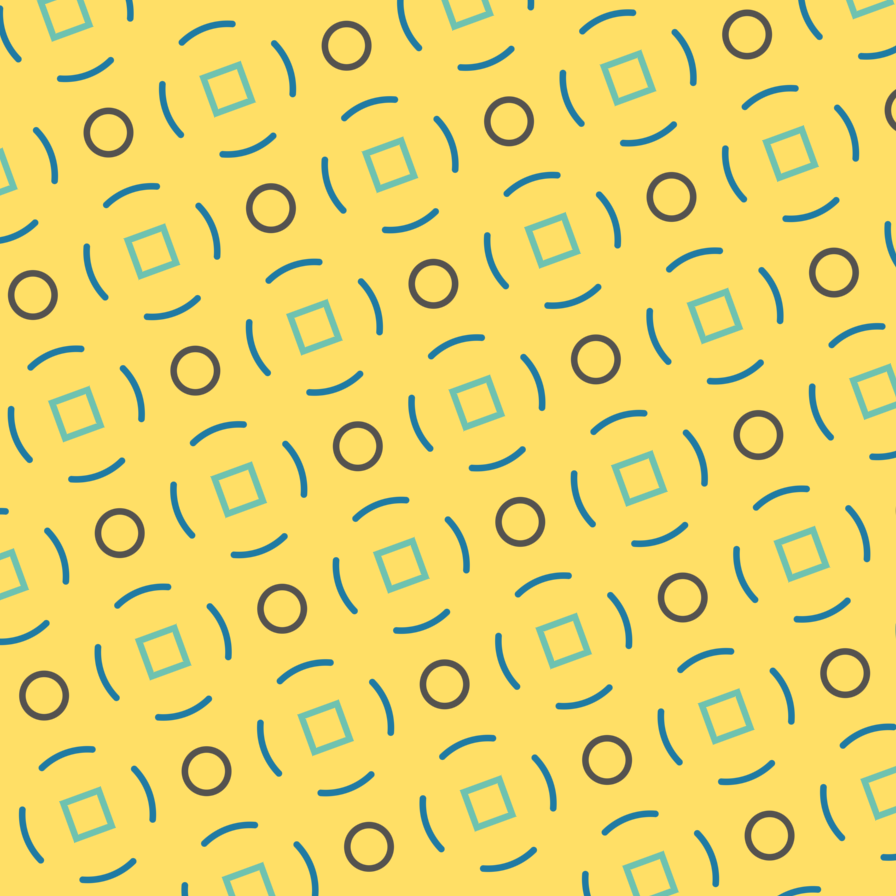
Write a Shadertoy shader that draws this pattern.

```glsl
// Tilted square lattice of outlined squares, each ringed by four round-capped arcs,
// with a small ring at every cell corner. The plane is rotated and wrapped into one
// cell, whose fourfold symmetry is folded before drawing with distance functions.

// Layout, in units of canvas height
const float PITCH = 0.2;
const float LATTICE_ANGLE = radians(-24.96);
const float MOTIF_TURN = radians(45.0);
const vec2 LATTICE_ORIGIN = vec2(0.5322, 0.5504);

// Shapes, measured to the middle of each stroke
const float SQUARE_HALF = 0.0210;
const float SQUARE_STROKE = 0.0072;
const float ARC_RADIUS = 0.0729;
const float ARC_HALF_SPAN = radians(24.3);
const float ARC_STROKE = 0.0073;
const float RING_RADIUS = 0.0242;
const float RING_STROKE = 0.0073;
const float EDGE_PIXELS = 0.9;

// Colours
const vec3 YELLOW = vec3(1.00, 0.875, 0.40);
const vec3 MINT = vec3(0.43, 0.76, 0.69);
const vec3 BLUE = vec3(0.12, 0.48, 0.64);
const vec3 CHARCOAL = vec3(0.33, 0.32, 0.31);

vec2 rotate(vec2 p, float angle) {
    float c = cos(angle), s = sin(angle);
    return vec2(c * p.x - s * p.y, s * p.x + c * p.y);
}

// Distance to an arc centred on the +x axis; p.y must not be negative
float arcDistance(vec2 p, float radius, float halfSpan) {
    vec2 tip = radius * vec2(cos(halfSpan), sin(halfSpan));
    bool withinSpan = atan(p.y, p.x) < halfSpan;
    return withinSpan ? abs(length(p) - radius) : length(p - tip);
}

// Coverage of a stroke, given the distance to its centre line
float strokeMask(float d, float width) {
    float edge = EDGE_PIXELS / iResolution.y;
    return 1.0 - smoothstep(-edge, edge, d - 0.5 * width);
}

void mainImage(out vec4 fragColor, in vec2 fragCoord) {
    vec2 uv = fragCoord / iResolution.y;

    // Wrap into a cell centred on its square
    vec2 lattice = rotate(uv - LATTICE_ORIGIN, -LATTICE_ANGLE) / PITCH;
    vec2 cell = (fract(lattice + 0.5) - 0.5) * PITCH;

    // Fold the motif into one eighth
    vec2 motif = abs(rotate(cell, -MOTIF_TURN));
    motif = vec2(max(motif.x, motif.y), min(motif.x, motif.y));

    float square = abs(motif.x - SQUARE_HALF);
    float arc = arcDistance(motif, ARC_RADIUS, ARC_HALF_SPAN);
    float ring = abs(length(abs(cell) - 0.5 * PITCH) - RING_RADIUS);

    vec3 colour = YELLOW;
    colour = mix(colour, MINT, strokeMask(square, SQUARE_STROKE));
    colour = mix(colour, BLUE, strokeMask(arc, ARC_STROKE));
    colour = mix(colour, CHARCOAL, strokeMask(ring, RING_STROKE));
    fragColor = vec4(colour, 1.0);
}
```
